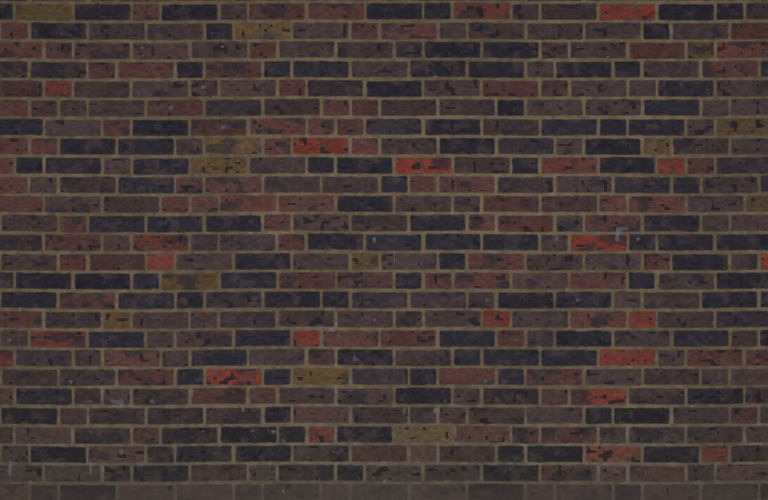
Write a WebGL 2 fragment shader that draws this texture.

```glsl
#version 300 es
precision highp float;
// Old brick wall: mixed headers and stretchers in dark, speckled, weathered clay.
uniform vec2 u_resolution;
out vec4 fragColor;

#define ROWS 26.0        // courses over the canvas height
#define UNIT 1.518       // header pitch, in course heights
#define JOINT 0.095      // half the mortar width, in course heights
#define CORNER 0.09      // brick corner radius
#define WOBBLE 0.09      // raggedness of the brick edges
#define MORTAR vec3(0.385, 0.335, 0.272)
#define NAVY vec3(0.170, 0.160, 0.188)
#define UMBER vec3(0.255, 0.208, 0.208)
#define RUSSET vec3(0.315, 0.210, 0.200)
#define SCARLET vec3(0.430, 0.205, 0.175)
#define OCHRE vec3(0.340, 0.270, 0.185)

float hash(vec2 p) {
  return fract(sin(dot(p, vec2(127.1, 311.7))) * 43758.5453);
}

float noise(vec2 p) {
  vec2 i = floor(p), f = fract(p);
  f = f * f * (3.0 - 2.0 * f);
  return mix(mix(hash(i), hash(i + vec2(1, 0)), f.x),
             mix(hash(i + vec2(0, 1)), hash(i + vec2(1, 1)), f.x), f.y);
}

float fbm(vec2 p) {
  float sum = 0.0, amp = 0.5;
  for (int i = 0; i < 4; i++) {
    sum += amp * noise(p);
    p = p * 2.03 + 17.3;
    amp *= 0.5;
  }
  return sum;
}

float roundedBox(vec2 p, vec2 halfSize, float radius) {
  vec2 d = abs(p) - halfSize + radius;
  return length(max(d, 0.0)) + min(max(d.x, d.y), 0.0) - radius;
}

// Each five-unit group holds two stretchers and a header in random order.
// Returns the brick's start within the group and its length.
vec2 brickSpan(float t, float headerStart) {
  if (t < headerStart) return vec2(2.0 * floor(t / 2.0), 2.0);
  if (t < headerStart + 1.0) return vec2(headerStart, 1.0);
  float after = headerStart + 1.0;
  return vec2(after + 2.0 * floor((t - after) / 2.0), 2.0);
}

vec3 clayColor(vec2 id) {
  float pick = hash(id + 3.7);
  vec3 c = mix(NAVY, UMBER, smoothstep(0.24, 0.34, pick));
  c = mix(c, RUSSET, smoothstep(0.60, 0.76, pick));
  c = mix(c, SCARLET, smoothstep(0.90, 0.96, pick));
  c = mix(c, OCHRE, step(0.968, pick));
  return c * (0.90 + 0.18 * hash(id + 9.1));
}

void main() {
  vec2 p = gl_FragCoord.xy / u_resolution.y;
  vec2 q = p * ROWS + vec2(0.0, 0.12);
  float aa = ROWS / u_resolution.y;
  q.y += 0.08 * (noise(vec2(q.x * 0.25, 4.0)) - 0.5);

  // Quarter-lap bond: odd courses shift by half a unit
  float row = floor(q.y);
  float x = q.x / UNIT + 0.5 * mod(row, 2.0) + floor(5.0 * hash(vec2(row, 8.3)));
  float group = floor(x / 5.0);
  float t = x - 5.0 * group;
  vec2 span = brickSpan(t, 2.0 * floor(3.0 * hash(vec2(group, row))));
  vec2 id = vec2(group * 5.0 + span.x, row);

  // Brick outline with uneven size and ragged edges
  vec2 local = vec2((t - span.x - 0.5 * span.y) * UNIT, fract(q.y) - 0.5);
  vec2 halfSize = 0.5 * vec2(span.y * UNIT, 1.0) - JOINT;
  local += 0.05 * (vec2(hash(id + 1.3), hash(id + 5.9)) - 0.5);
  float d = roundedBox(local, halfSize, CORNER);
  d += WOBBLE * (fbm(q * 3.0) - 0.47);
  float brick = 1.0 - smoothstep(-0.035 - 0.5 * aa, 0.035 + 0.5 * aa, d);

  // Clay: mottling, burnt patches, pits and sandy grain
  float grain = fbm(q * vec2(5.0, 7.0));
  vec3 clay = clayColor(id);
  float burnt = smoothstep(0.52, 0.66, fbm(q * vec2(0.9, 1.5) + 31.0 * hash(id)));
  clay = mix(clay, NAVY, 0.65 * burnt);
  clay = mix(clay, UMBER * 1.15, 0.5 * smoothstep(0.45, 0.7, fbm(q * 2.2 + 50.0)));
  clay *= 0.80 + 0.42 * grain;
  float pits = smoothstep(0.78, 0.90, noise(q * vec2(3.4, 4.2) + 11.0));
  clay = mix(clay, NAVY * 0.72, 0.7 * pits);

  // Mortar: sandy, stained and slightly shaded beside the bricks
  vec3 mortar = MORTAR * (0.82 + 0.36 * fbm(q * 4.0 + 70.0));
  mortar *= 0.92 + 0.16 * noise(q * 0.35);
  mortar *= 0.90 + 0.10 * smoothstep(0.0, 0.07, d);
  vec3 color = mix(mortar, clay, brick);

  // Weathering: grey-green damp near the ground and rare pale splashes
  float damp = smoothstep(0.28, 0.0, p.y + 0.12 * (fbm(q * 0.4) - 0.5));
  float luma = dot(color, vec3(0.3, 0.59, 0.11));
  color = mix(color, luma * vec3(1.08, 1.02, 0.92), 0.5 * damp);
  color = mix(color, vec3(0.285, 0.255, 0.240), 0.55 * smoothstep(0.06, 0.01, p.y));
  float splash = smoothstep(0.89, 0.96, noise(q * 1.9 + 90.0)) * step(0.72, noise(q * 0.22 + 6.0));
  color = mix(color, vec3(0.40, 0.41, 0.43), 0.6 * splash);

  // Soft falloff toward the corners
  vec2 c = gl_FragCoord.xy / u_resolution - 0.5;
  color *= 1.04 - 0.22 * dot(c, c);
  fragColor = vec4(color, 1.0);
}
```
